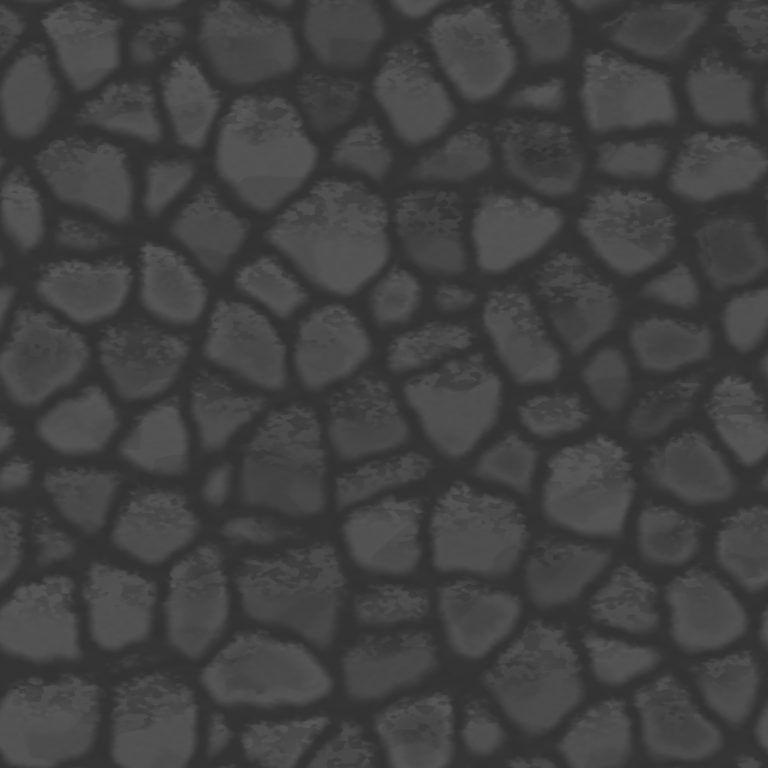
This texture is drawn by a Shadertoy shader. Its source:

```glsl
const float TAU = 6.2831853;
const vec2 STONE_GRID = vec2(8.0, 12.0);
const float MORTAR = 0.203;
const float STONE = 0.327;

vec3 hash3(vec2 id) {
    vec3 h = fract(id.xyx * vec3(0.1031, 0.1030, 0.0973) + 0.137);
    h += dot(h, h.yxz + 33.33);
    return fract((h.xxy + h.yzz) * h.zyx);
}

// Soft cellular noise: blended random tones, wrapping after whole cells
float cellNoise(vec2 uv, vec2 cells) {
    vec2 p = uv * cells, base = floor(p), total = vec2(0.0);
    for (int y = -1; y <= 1; y++)
    for (int x = -1; x <= 1; x++) {
        vec2 id = base + vec2(x, y);
        vec3 rnd = hash3(mod(id, cells));
        vec2 d = id + rnd.xy - p;
        total += vec2(rnd.z, 1.0) * exp(-6.0 * dot(d, d));
    }
    return total.x / total.y;
}

// Layered sines with whole frequencies bend the stone outlines
vec2 bend(vec2 uv) {
    vec2 a = TAU * uv;
    vec2 wide = sin(vec2(5.0 * a.y + 3.0 * a.x, 6.0 * a.x - 4.0 * a.y + 1.0));
    vec2 fine = sin(vec2(17.0 * a.y - 8.0 * a.x + 2.0, 19.0 * a.x + 9.0 * a.y));
    return 0.005 * wide + 0.0018 * fine;
}

// Stone centre in xy, its size weight in z
vec3 stoneSite(vec2 id) {
    vec3 rnd = hash3(mod(id, STONE_GRID));
    float stagger = 0.5 * mod(id.y, 2.0) - 0.25;
    vec2 jitter = (rnd.xy - 0.5) * vec2(0.8, 0.65);
    return vec3((id + 0.5 + jitter + vec2(stagger, 0.0)) / STONE_GRID, 0.0055 * rnd.z);
}

float power(vec2 p, vec3 site) {
    vec2 d = p - site.xy;
    return dot(d, d) - site.z;
}

// Finds the owning stone and returns the rounded distance to its border
float stoneBorder(vec2 p, out vec2 owner, out vec3 site) {
    vec2 base = floor(p * STONE_GRID);
    float nearest = 1e5;
    for (int y = -2; y <= 2; y++)
    for (int x = -2; x <= 2; x++) {
        vec2 id = base + vec2(x, y);
        vec3 s = stoneSite(id);
        float d = power(p, s);
        if (d < nearest) {
            nearest = d;
            owner = id;
            site = s;
        }
    }
    const float SHARPNESS = 130.0;
    float sum = 0.0;
    for (int y = -2; y <= 2; y++)
    for (int x = -2; x <= 2; x++) {
        vec2 id = base + vec2(x, y);
        if (id == owner) continue;
        vec3 s = stoneSite(id);
        float border = (power(p, s) - nearest) / (2.0 * distance(s.xy, site.xy));
        sum += exp(-SHARPNESS * border);
    }
    return -log(sum) / SHARPNESS;
}

void mainImage(out vec4 fragColor, in vec2 fragCoord) {
    vec2 uv = fragCoord / iResolution.xy;
    vec2 p = uv + bend(uv);

    vec2 owner;
    vec3 site;
    float border = stoneBorder(p, owner, site);
    vec3 rnd = hash3(mod(owner, STONE_GRID) + 71.0);

    float blotch = cellNoise(uv, vec2(16.0, 22.0));
    float coarse = cellNoise(uv, vec2(54.0, 84.0));
    float fine = cellNoise(uv, vec2(126.0, 196.0));
    float grain = 0.5 * coarse + 0.5 * fine;
    float height = p.y - site.y;
    float rough = smoothstep(-0.015, 0.03, height + 0.04 * (blotch - 0.5));

    // Stone face: smooth lower part, speckled crown, some dark cores
    float tone = STONE - 0.055 * rnd.x * rnd.x;
    float speckle = smoothstep(0.36, 0.64, grain);
    tone += rough * mix(-0.036, 0.008, speckle);
    float core = smoothstep(0.016, 0.034, border + 0.016 * (grain - 0.5));
    tone -= 0.035 * core * smoothstep(0.55, 0.8, rnd.y);
    tone -= 0.025 * smoothstep(0.52, 0.72, blotch + 0.2 * (grain - 0.5));
    tone += 0.008 * (fine - 0.5);

    // Soft joints, ragged along the upper edges
    float ragged = border + (grain - 0.5) * mix(0.003, 0.011, rough);
    float gap = mix(-0.001, 0.003, rnd.z);
    float face = smoothstep(gap, gap + 0.017, ragged);
    float joint = MORTAR + 0.012 * (coarse - 0.5);

    fragColor = vec4(vec3(mix(joint, tone, face)), 1.0);
}
```
